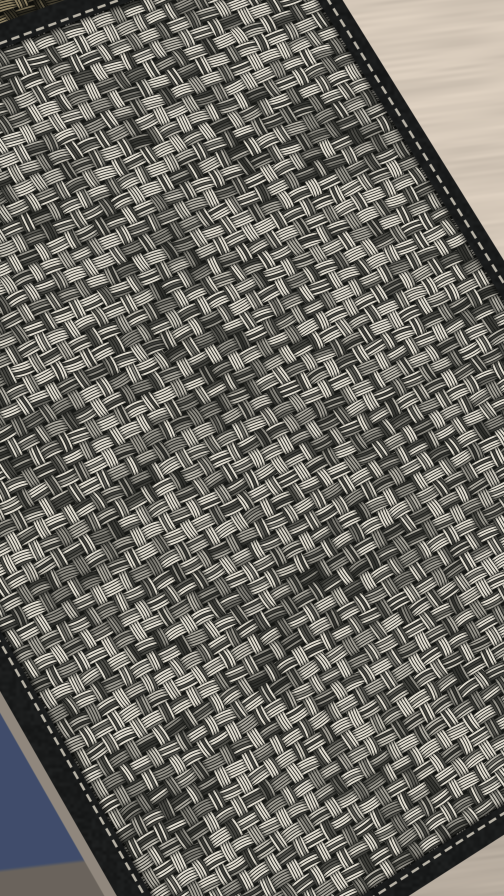
Reproduce this texture procedurally as a Shadertoy shader.

```glsl
// A woven placemat with stitched leather edging, lying askew on pale wood.
// Four edge lines give the mat a perspective grid; a plain weave of striped
// floats fills the grid, and each float gets hashed strands, tilt and tone.

const vec2 GRID = vec2(38.0, 56.0);        // weave cells across and down
const vec2 WEFT_HALF = vec2(0.64, 0.42);   // half length, half width
const vec2 WARP_HALF = vec2(0.58, 0.36);
const vec3 INK = vec3(0.085, 0.09, 0.08);
const vec3 CREAM = vec3(0.88, 0.86, 0.81);
const vec3 LEATHER = vec3(0.10, 0.105, 0.105);
const vec3 THREAD = vec3(0.72, 0.70, 0.65);
const vec3 WOOD = vec3(0.83, 0.78, 0.72);
const vec3 CLOTH = vec3(0.25, 0.30, 0.42);

float hash(vec2 p) {
    return fract(sin(dot(p, vec2(127.1, 311.7))) * 43758.5453);
}

float noise(vec2 p) {
    vec2 i = floor(p), f = fract(p);
    f = f * f * (3.0 - 2.0 * f);
    return mix(mix(hash(i), hash(i + vec2(1, 0)), f.x),
               mix(hash(i + vec2(0, 1)), hash(i + vec2(1, 1)), f.x), f.y);
}

// x: distance along the line a-b, y: signed distance to its left
vec2 edgeCoord(vec2 p, vec2 a, vec2 b) {
    vec2 d = normalize(b - a), r = p - a;
    return vec2(dot(r, d), d.x * r.y - d.y * r.x);
}

// Plain weave: long weft floats alternate with narrow warp floats
vec3 weave(vec2 q) {
    vec2 id = floor(q), f = q - id - 0.5;
    bool weft = mod(id.x + id.y, 2.0) < 0.5;
    if (weft && abs(f.y) > WEFT_HALF.y) {
        id.y += sign(f.y);
        weft = false;
    } else if (!weft && abs(f.x) > WARP_HALF.y) {
        id.x += sign(f.x);
        weft = true;
    }
    f = q - id - 0.5;
    vec2 t = weft ? f / WEFT_HALF : f.yx / WARP_HALF;   // along, across
    float inside = 1.0 - smoothstep(0.88, 1.04, abs(t.y));

    // Strands, slightly tilted and bowed within the float
    float tilt = (hash(id + 3.7) - 0.5) * 0.35;
    float bow = (hash(id + 8.1) - 0.4) * 0.3;
    float count = weft ? 5.0 : 4.0;
    float s = (t.y + tilt * t.x + bow * t.x * t.x + 1.0) * 0.5 * count;
    float pick = hash(id * 1.37 + floor(s) * 7.13);
    float strand = 1.0 - smoothstep(0.24, 0.46, abs(fract(s) - 0.5));
    float light = mix(0.22, 1.0, smoothstep(0.08, 0.55, pick));

    // Wear: some floats are darker, and ends dip under their neighbours
    float tone = mix(0.62, 1.12, smoothstep(0.0, 0.6, hash(id + 21.3)));
    tone *= 1.0 - 0.4 * smoothstep(0.55, 1.0, abs(t.x));
    tone *= 0.88 + 0.24 * noise(q * 0.2);
    return mix(INK, CREAM, clamp(strand * light * tone * inside, 0.0, 1.0));
}

vec3 wood(vec2 p) {
    vec2 g = vec2(p.x + 0.12 * p.y, p.y - 0.12 * p.x);
    float grain = noise(g * vec2(9.0, 150.0)) + noise(g * vec2(4.0, 50.0));
    return WOOD * (0.93 + 0.07 * grain) * mix(0.92, 1.0, smoothstep(0.0, 1.0, p.y));
}

// Leather border of one side, with a row of dashes at the given offset
vec3 border(vec3 col, vec2 e, float offset, float grain) {
    float cover = smoothstep(0.001, -0.001, e.y);
    float dash = smoothstep(0.36, 0.28, abs(fract(e.x / 0.026) - 0.5));
    float stitch = dash * smoothstep(0.0035, 0.0015, abs(e.y + offset));
    vec3 hide = LEATHER * (0.8 + 0.4 * grain);
    col *= mix(0.55, 1.0, smoothstep(0.0, 0.012, abs(e.y)));
    return mix(col, mix(hide, THREAD, stitch), cover);
}

vec3 scene(vec2 p) {
    vec2 left = edgeCoord(p, vec2(0.0, 0.528), vec2(0.301, 0.0));
    vec2 right = edgeCoord(p, vec2(1.0, 1.181), vec2(0.63, 1.778));
    vec2 top = edgeCoord(p, vec2(0.266, 1.778), vec2(0.0, 1.681));
    vec2 bottom = edgeCoord(p, vec2(0.718, 0.0), vec2(1.0, 0.181));

    // Mat surface and its edging
    vec2 uv = vec2(left.y / (left.y + right.y), bottom.y / (bottom.y + top.y));
    float grain = noise(p * 140.0);
    vec3 col = weave(uv * GRID);
    col = border(col, left, 0.012, grain);
    col = border(col, right, 0.018, grain);
    col = border(col, top, 0.010, grain);
    col = border(col, bottom, 0.014, grain);

    // Surroundings beyond the leather
    vec3 table = wood(p);
    col = mix(col, table, smoothstep(0.041, 0.043, -right.y));
    col = mix(col, table * 0.92, smoothstep(0.049, 0.051, -bottom.y));
    vec3 shade = weave(uv * GRID) * vec3(0.62, 0.58, 0.48);
    col = mix(col, shade, smoothstep(0.046, 0.048, -top.y));
    col = mix(col, WOOD * 0.68, smoothstep(0.059, 0.061, -left.y));
    vec3 floorCol = mix(WOOD * 0.5, CLOTH, smoothstep(0.045, 0.055, p.y - 0.12 * p.x));
    return mix(col, floorCol, smoothstep(0.080, 0.083, -left.y));
}

void mainImage(out vec4 fragColor, in vec2 fragCoord) {
    vec3 sum = vec3(0.0);
    for (int i = 0; i < 9; i++) {   // 3 x 3 samples smooth the fine strands
        vec2 jitter = (vec2(i % 3, i / 3) - 1.0) / 3.0;
        vec2 p = (fragCoord + jitter) / iResolution.xy * vec2(1.0, 16.0 / 9.0);
        sum += scene(p);
    }
    fragColor = vec4(sum / 9.0, 1.0);
}
```
